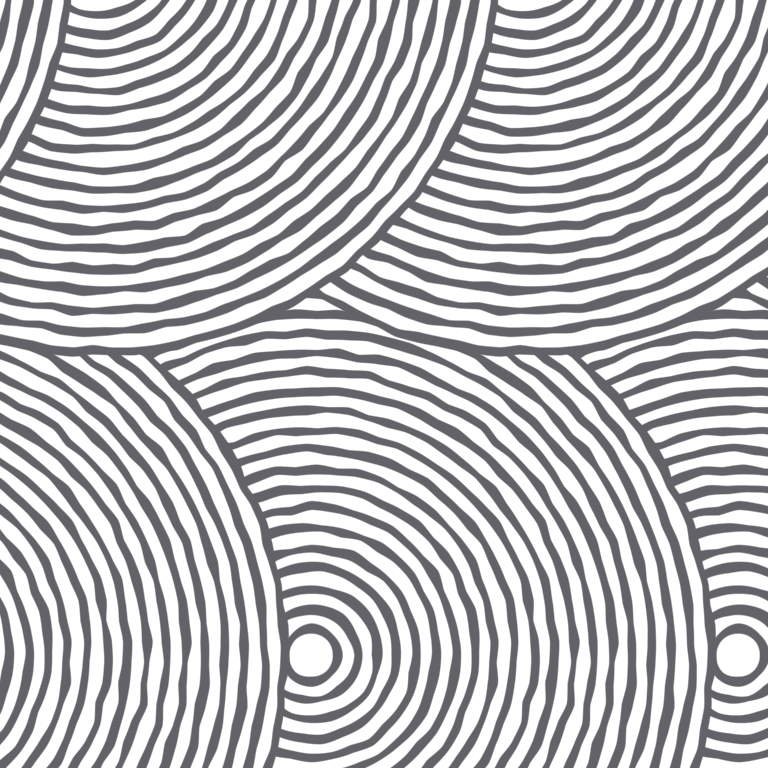
A three.js fragment shader for this pattern:

```glsl
// Overlapping discs of hand-cut concentric rings, laid like staggered scales.
// Discs are painted back to front: lower row first, and right to left in a row.
// Each ring is a band whose two edges wander with angular noise along the arc.

varying vec2 vUv;

const float PI = 3.14159265;

const vec3 PAPER = vec3(1.0);
const vec3 INK = vec3(0.384, 0.386, 0.408);

const vec2 FIRST_CENTRE = vec2(0.406, 0.145);  // a disc of the lower row
const vec2 PITCH = vec2(0.556, 0.917);         // column and row spacing
const float STAGGER = 0.5;                     // row shift, in columns

const float INNER_RADIUS = 0.034;              // midline of the smallest ring
const float OUTER_RADIUS = 0.5195;             // midline of the rim
const float LAST_RING = 19.0;
const float RING_GAP = (OUTER_RADIUS - INNER_RADIUS) / LAST_RING;

const float HALF_WIDTH = 0.0054;               // half the mean line width
const float EDGE_WOBBLE = 0.0023;              // per edge, changes the width
const float PATH_WOBBLE = 0.0016;              // both edges together
const float FACET = 0.027;                     // arc length between kinks
const float DRIFT = 0.0065;                    // lift of the middle rings
const float SOFTNESS = 0.0012;                 // edge smoothing

float hash(vec2 p) {
    return fract(sin(dot(p, vec2(127.1, 311.7))) * 43758.5453);
}

// Noise from -1 to 1 around a ring, closing on itself after one turn.
float arcNoise(float turn, float radius, float seed) {
    float count = floor(2.0 * PI * radius / FACET + 0.5);
    float x = turn * count;
    float cell = floor(x);
    float a = hash(vec2(mod(cell, count), seed));
    float b = hash(vec2(mod(cell + 1.0, count), seed));
    float t = x - cell;
    return mix(a, b, mix(t, smoothstep(0.0, 1.0, t), 0.5)) * 2.0 - 1.0;
}

// Inner (x) and outer (y) radius of a ring at the given turn.
vec2 ringEdges(float ring, float turn) {
    float radius = INNER_RADIUS + ring * RING_GAP;
    float seed = ring * 3.0 + 1.0;
    float middle = radius + PATH_WOBBLE * arcNoise(turn, radius, seed);
    float inner = HALF_WIDTH + EDGE_WOBBLE * arcNoise(turn, radius, seed + 1.0);
    float outer = HALF_WIDTH + EDGE_WOBBLE * arcNoise(turn, radius, seed + 2.0);
    return vec2(middle - inner, middle + outer);
}

float inside(float distance) {
    return 1.0 - smoothstep(-SOFTNESS, SOFTNESS, distance);
}

// Ink amount (x) and coverage (y) of a disc centred on the origin.
vec2 ringedDisc(vec2 p) {
    float lift = sin(PI * min(length(p) / OUTER_RADIUS, 1.0));
    p.y -= DRIFT * lift;
    float r = length(p);
    float turn = atan(p.y, p.x) / (2.0 * PI) + 0.5;

    float ring = clamp(floor((r - INNER_RADIUS) / RING_GAP + 0.5), 0.0, LAST_RING);
    vec2 band = ringEdges(ring, turn);
    float ink = inside(max(band.x - r, r - band.y));

    // The rim stays solid up to the cut edge, so no pale seam shows.
    float rim = ringEdges(LAST_RING, turn).y;
    if (ring == LAST_RING) ink = inside(band.x - r);
    return vec2(ink, inside(r - rim));
}

void main() {
    float ink = 0.0;
    for (int row = 0; row < 2; row++) {
        for (int i = 0; i < 4; i++) {
            float column = 2.0 - float(i);
            vec2 cell = vec2(column - STAGGER * float(row), float(row));
            vec2 disc = ringedDisc(vUv - FIRST_CENTRE - cell * PITCH);
            ink = mix(ink, disc.x, disc.y);
        }
    }
    gl_FragColor = vec4(mix(PAPER, INK, ink), 1.0);
}
```
